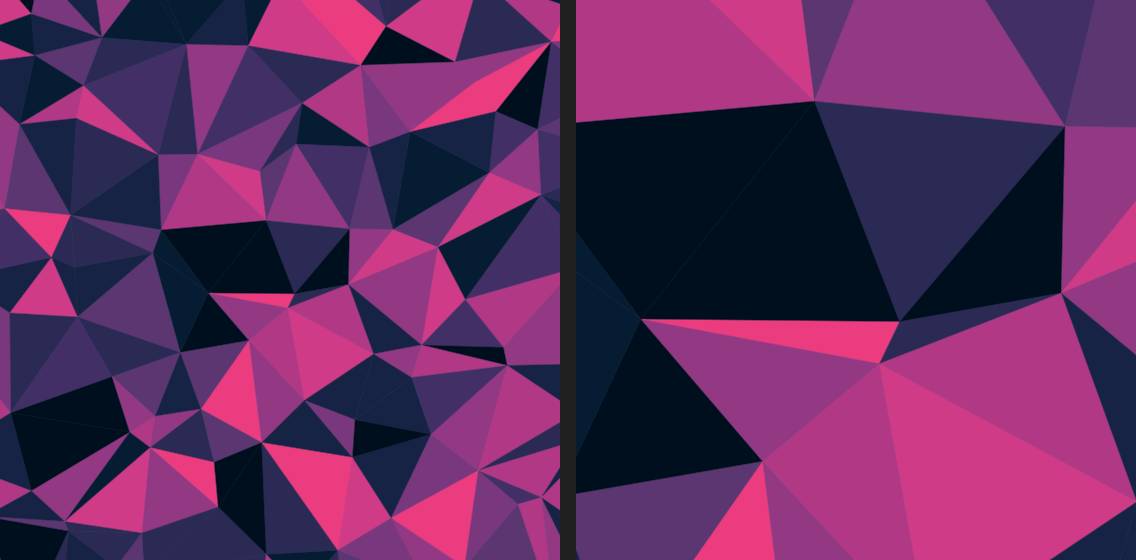
Left: the whole. Right: its middle third, enlarged.
This background is drawn by a WebGL 2 fragment shader. Its source:

```glsl
#version 300 es
precision highp float;
precision highp int;
// Low-poly mosaic: flat triangles from near-black navy through violet to hot pink.
// Each fragment finds its Delaunay triangle over one random site per grid cell,
// pivoting from a huge triangle until no site lies inside the circumcircle.

uniform vec2 u_resolution;
out vec4 fragColor;

const float CELLS = 8.6;        // grid cells along the shorter side
const int REACH = 3;            // cells searched around a point
const int MAX_PIVOTS = 24;
const float SEAM_STRENGTH = 0.10;
const vec3 SEAM_COLOR = vec3(0.48, 0.45, 0.58);

const vec3 RAMP[11] = vec3[11](
    vec3(0.00, 0.06, 0.115), vec3(0.02, 0.11, 0.20), vec3(0.085, 0.138, 0.265),
    vec3(0.165, 0.163, 0.335), vec3(0.26, 0.185, 0.40), vec3(0.36, 0.21, 0.44),
    vec3(0.475, 0.215, 0.49), vec3(0.575, 0.22, 0.51), vec3(0.69, 0.22, 0.52),
    vec3(0.81, 0.23, 0.525), vec3(0.92, 0.235, 0.50));

// Cumulative share of area at which each next ramp colour begins
const float SHARE[10] = float[10](
    0.09, 0.18, 0.31, 0.45, 0.53, 0.62, 0.70, 0.79, 0.87, 0.95);

struct Site { vec2 pos; uint key; };
struct Triangle { Site a, b, c; };

uint hash(uint n) {
    n = n * 747796405u + 2891336453u;
    n = ((n >> ((n >> 28u) + 4u)) ^ n) * 277803737u;
    return (n >> 22u) ^ n;
}

float cross2(vec2 a, vec2 b) { return a.x * b.y - a.y * b.x; }

// Random site of a grid cell, positioned relative to p
Site siteOf(ivec2 cell, vec2 p) {
    uint key = hash(uint(cell.x + 512) + hash(uint(cell.y + 512)));
    vec2 jitter = vec2(key & 65535u, key >> 16u) / 65536.0;
    return Site(vec2(cell) - p + jitter, key);
}

vec2 circumcenter(vec2 b, vec2 c) {
    float bb = dot(b, b), cc = dot(c, c);
    return vec2(c.y * bb - b.y * cc, b.x * cc - c.x * bb)
         / max(2.0 * cross2(b, c), 1e-6);
}

// Delaunay triangle around p, counter-clockwise, with p as its origin
Triangle triangleAt(vec2 p) {
    Triangle t = Triangle(Site(vec2(0.0, 30.0), 0u),
                          Site(vec2(-26.0, -15.0), 0u),
                          Site(vec2(26.0, -15.0), 0u));
    ivec2 home = ivec2(floor(p));
    for (int i = 0; i < MAX_PIVOTS; i++) {
        // Site deepest inside the circumcircle
        vec2 center = circumcenter(t.b.pos - t.a.pos, t.c.pos - t.a.pos);
        float deepest = -1e-4;
        Site next = t.a;
        for (int y = -REACH; y <= REACH; y++)
        for (int x = -REACH; x <= REACH; x++) {
            Site s = siteOf(home + ivec2(x, y), p);
            vec2 r = s.pos - t.a.pos;
            float power = dot(r, r - 2.0 * center);
            if (power < deepest) { deepest = power; next = s; }
        }
        if (deepest > -2e-4) break;

        // Replace the corner that keeps p inside
        vec2 s = next.pos;
        float sideA = cross2(t.a.pos - s, -s);
        float sideB = cross2(t.b.pos - s, -s);
        float sideC = cross2(t.c.pos - s, -s);
        if (sideA >= 0.0 && sideB < 0.0) t.c = next;
        else if (sideB >= 0.0 && sideC < 0.0) t.a = next;
        else t.b = next;
    }
    return t;
}

vec3 triangleColor(Triangle t) {
    float pick = float(hash(t.a.key + t.b.key + t.c.key) >> 8u) / 16777216.0;
    int level = 0;
    for (int i = 0; i < 10; i++) level += int(pick >= SHARE[i]);
    return RAMP[level];
}

// Outward normal of edge a-b in xy, distance from the origin in z
vec3 edgeOf(vec2 a, vec2 b) {
    vec2 e = b - a;
    float len = max(length(e), 1e-6);
    return vec3(e.y, -e.x, cross2(a, b)) / len;
}

vec3 nearer(vec3 a, vec3 b) { return a.z < b.z ? a : b; }

void main() {
    float scale = CELLS / min(u_resolution.x, u_resolution.y);
    vec2 p = gl_FragCoord.xy * scale;
    float soft = 0.75 * scale;

    Triangle t = triangleAt(p);
    vec3 color = triangleColor(t);
    vec3 edge = nearer(edgeOf(t.a.pos, t.b.pos),
                nearer(edgeOf(t.b.pos, t.c.pos), edgeOf(t.c.pos, t.a.pos)));

    // Smooth the edge into the neighbour and leave a faint pale seam
    if (edge.z < soft) {
        float near = 1.0 - max(edge.z, 0.0) / soft;
        vec3 neighbor = triangleColor(triangleAt(p + edge.xy * (edge.z + 0.5 * soft)));
        color = mix(color, neighbor, 0.5 * near);
        color = mix(color, SEAM_COLOR, SEAM_STRENGTH * near);
    }
    fragColor = vec4(color, 1.0);
}
```
